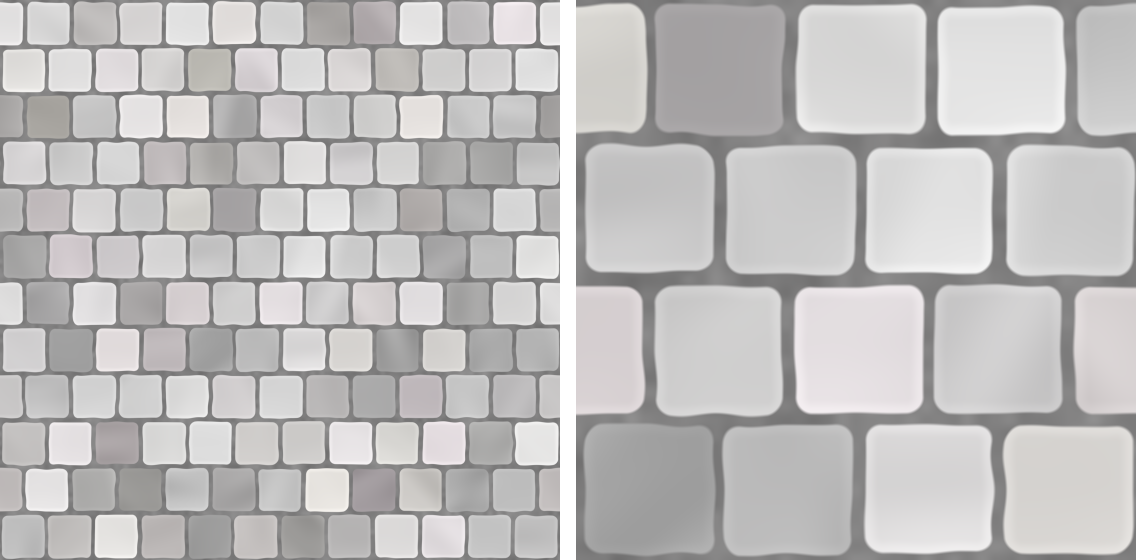
Left, the full canvas; right, a detail of the centre.
Reproduce this texture procedurally as a Shadertoy shader.

```glsl
// Square pale stone tiles in a running bond, with soft rounded edges and dark grout.
// Each tile is a wobbly rounded box; hashes of its wrapped cell pick tone, tint and sheen.
// Periodic value noise bends the outlines and mottles the grout, so the canvas tiles.

const float COUNT = 12.0;               // tiles across and down
const float HALF_SIZE = 0.456;          // half a tile, in cells
const float CORNER = 0.12;              // corner radius, in cells
const vec3 GROUT = vec3(0.505, 0.502, 0.502);
const vec3 PINK = vec3(0.018, -0.018, 0.004);
const vec3 CREAM = vec3(0.014, 0.006, -0.022);

// Four random values from a cell and a seed
vec4 hash4(vec3 p) {
    vec4 q = fract(p.xyzx * vec4(0.1031, 0.1030, 0.0973, 0.1099));
    q += dot(q, q.wzxy + 33.33);
    return fract((q.xxyz + q.yzzw) * q.zywx);
}

// Two channels of smooth value noise in 0..1, repeating after 'period'
vec2 noise2(vec2 p, float period, float seed) {
    vec2 i = floor(p);
    vec2 f = fract(p);
    f = f * f * (3.0 - 2.0 * f);
    vec2 lo = mod(i, period);
    vec2 hi = mod(i + 1.0, period);
    vec2 a = hash4(vec3(lo, seed)).xy;
    vec2 b = hash4(vec3(hi.x, lo.y, seed)).xy;
    vec2 c = hash4(vec3(lo.x, hi.y, seed)).xy;
    vec2 d = hash4(vec3(hi, seed)).xy;
    return mix(mix(a, b, f.x), mix(c, d, f.x), f.y);
}

float roundedBox(vec2 p, float halfSize, float radius) {
    vec2 q = abs(p) - halfSize + radius;
    return length(max(q, 0.0)) + min(max(q.x, q.y), 0.0) - radius;
}

vec2 rotate(vec2 p, float angle) {
    float c = cos(angle), s = sin(angle);
    return vec2(c * p.x - s * p.y, s * p.x + c * p.y);
}

// Mottled grout in two scales
vec3 groutColor(vec2 p) {
    float broad = noise2(p * 3.0, COUNT * 3.0, 5.0).x;
    float fine = noise2(p * 10.0, COUNT * 10.0, 6.0).x;
    return GROUT + 0.09 * (broad - 0.5) + 0.06 * (fine - 0.5);
}

// Tile face: flat tone, faint tint, cloudy streaks and a pale worn rim
vec3 tileColor(vec2 local, vec2 cell, float dist) {
    vec4 look = hash4(vec3(cell, 11.0));
    vec4 sheen = hash4(vec3(cell, 23.0));
    float bright = pow(look.x, 0.6);
    vec3 color = vec3(0.59 + 0.295 * bright);
    color += mix(PINK, CREAM, look.y) * look.z * look.z;

    vec2 along = rotate(local, 6.2832 * sheen.x) * vec2(2.2, 0.7);
    float streak = noise2(along + 40.0 + 20.0 * sheen.yz, 256.0, 31.0).x - 0.5;
    float strength = mix(0.16, 0.05, bright) * (0.3 + 1.1 * sheen.w);
    color += strength * streak;

    float rim = smoothstep(-0.10, -0.015, dist);
    float lowerGlow = smoothstep(0.1, -0.5, local.y);
    return color + rim * mix(0.01, 0.045, bright) + 0.02 * lowerGlow * bright;
}

void mainImage(out vec4 fragColor, in vec2 fragCoord) {
    vec2 p = fragCoord / iResolution.xy * COUNT;
    float pixel = COUNT / min(iResolution.x, iResolution.y);

    // Running bond: odd rows move half a tile, every row slips slightly
    float row = floor(p.y);
    float slip = 0.07 * (hash4(vec3(row, 3.0, 7.0)).x - 0.5);
    vec2 grid = p + vec2(0.5 * mod(row, 2.0) + slip, 0.0);
    vec2 cell = mod(floor(grid), COUNT);
    vec2 local = fract(grid) - 0.5;

    // Hand-cut outline: small shift, size change and wavy edges
    vec4 cut = hash4(vec3(cell, 17.0)) - 0.5;
    vec2 wave = noise2(p * 4.0, COUNT * 4.0, 2.0) - 0.5;
    vec2 bent = local + 0.018 * cut.xy + 0.034 * wave;
    float dist = roundedBox(bent, HALF_SIZE + 0.008 * cut.z, CORNER);

    float soft = max(0.014, 0.75 * pixel);
    float cover = 1.0 - smoothstep(-soft, soft, dist);
    vec3 color = mix(groutColor(p), tileColor(local, cell, dist), cover);
    fragColor = vec4(clamp(color, 0.0, 1.0), 1.0);
}
```
